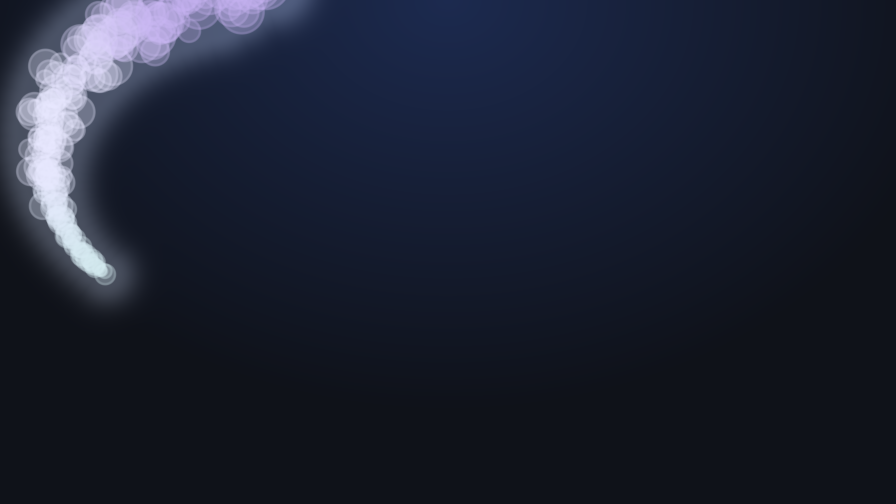
Write a Shadertoy shader that draws this background.

```glsl
const int BUBBLE_COUNT = 240;
const int GLOW_STEPS = 32;

float hash(float n) {
    return fract(sin(n * 12.9898) * 43758.5453);
}

vec2 bezier(vec2 a, vec2 b, vec2 c, vec2 d, float t) {
    float s = 1.0 - t;
    return s * s * s * a + 3.0 * s * s * t * b + 3.0 * s * t * t * c + t * t * t * d;
}

// Centre line of the plume, from its thin tip to the top edge
vec2 plumePath(float t) {
    return bezier(vec2(0.21, 0.455), vec2(0.0, 0.62), vec2(0.05, 0.98), vec2(0.54, 1.03), t);
}

float plumeSpread(float t) {
    return mix(0.006, 0.068, smoothstep(0.0, 0.65, t)) * mix(1.0, 0.3, smoothstep(0.9, 1.0, t));
}

vec3 plumeColor(float t) {
    vec3 tipMint = vec3(0.83, 0.92, 0.94);
    vec3 paleWhite = vec3(0.91, 0.91, 1.0);
    vec3 lavender = vec3(0.78, 0.70, 0.95);
    vec3 color = mix(tipMint, paleWhite, smoothstep(0.0, 0.4, t));
    return mix(color, lavender, smoothstep(0.55, 0.88, t));
}

// Elliptical night gradient centred on the top edge
vec3 nightSky(vec2 uv) {
    vec3 blue = vec3(0.11, 0.165, 0.31);
    vec3 dark = vec3(0.058, 0.069, 0.098);
    float reach = length((uv - vec2(0.5, 1.0)) * vec2(1.0, 0.71));
    return mix(blue, dark, clamp(reach / 0.58, 0.0, 1.0));
}

// Soft halo measured from the body of the plume
float plumeGlow(vec2 p, float width) {
    float nearest = 10.0;
    for (int i = 0; i <= GLOW_STEPS; i++) {
        float t = float(i) / float(GLOW_STEPS);
        float body = plumeSpread(t) * 0.8 + mix(0.015, 0.03, t);
        nearest = min(nearest, length(p - plumePath(t)) - body);
    }
    float d = max(nearest, 0.0) / width;
    return exp(-d * d);
}

// Translucent disc with a brighter rim
float bubbleAlpha(float dist, float radius, float pixel) {
    float disc = 1.0 - smoothstep(-pixel, pixel, dist - radius);
    float rim = 1.0 - smoothstep(0.0, 0.004, abs(dist - radius + 0.003));
    return disc * (0.24 + 0.16 * rim);
}

vec3 addBubbles(vec3 color, vec2 p, float pixel) {
    for (int i = 0; i < BUBBLE_COUNT; i++) {
        float id = float(i) + 1.0;
        float t = (id - hash(id)) / float(BUBBLE_COUNT);
        float angle = 6.28318 * hash(id + 311.7);
        float offset = plumeSpread(t) * hash(id + 527.3);
        float radius = mix(0.02, 0.046, t) * mix(0.55, 1.1, hash(id + 743.1));
        vec2 center = plumePath(t) + offset * vec2(cos(angle), sin(angle));
        float alpha = bubbleAlpha(length(p - center), radius, pixel);
        color = mix(color, plumeColor(t), alpha);
    }
    return color;
}

void mainImage(out vec4 fragColor, in vec2 fragCoord) {
    vec2 uv = fragCoord / iResolution.xy;
    vec2 p = fragCoord / iResolution.y;
    float pixel = 0.75 / iResolution.y;

    vec3 color = nightSky(uv);
    color += vec3(0.22, 0.23, 0.25) * plumeGlow(p, 0.045);
    color = addBubbles(color, p, pixel);

    fragColor = vec4(color, 1.0);
}
```
